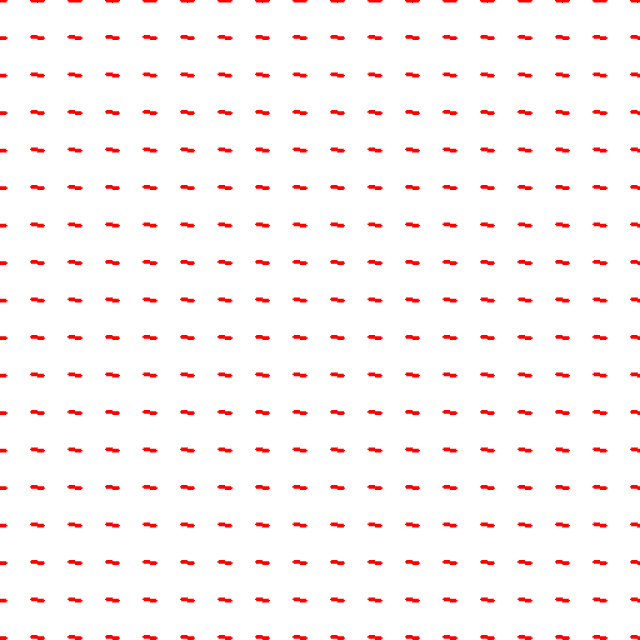
A WebGL 2 fragment shader for this pattern:

```glsl
#version 300 es
precision highp float;

uniform vec2 u_resolution;
out vec4 fragColor;

const vec3 PAPER = vec3(1.0);
const vec3 RED = vec3(1.0, 0.0, 0.0);
const float UNITS = 512.0;       // design units across the canvas
const float PITCH = 30.0;        // spacing of the dashes
const float BODY_LENGTH = 5.0;   // each half, without its tip
const float THICKNESS = 3.0;
const float TIP = 1.0;           // side of the small square tip
const float STEP_OFFSET = 0.5;   // each half's shift off the dash axis

float boxDistance(vec2 p, vec2 center, vec2 halfSize) {
    vec2 d = abs(p - center) - halfSize;
    return length(max(d, 0.0)) + min(max(d.x, d.y), 0.0);
}

float coverage(float dist, float pixel) {
    return clamp(0.5 - dist / pixel, 0.0, 1.0);
}

// Right half of a dash: a bar with a square tip
float halfDash(vec2 p, float pixel) {
    vec2 bodyCenter = vec2(0.5 * BODY_LENGTH, STEP_OFFSET);
    vec2 tipCenter = vec2(BODY_LENGTH + 0.5 * TIP, STEP_OFFSET);
    float body = boxDistance(p, bodyCenter, 0.5 * vec2(BODY_LENGTH, THICKNESS));
    float tip = boxDistance(p, tipCenter, vec2(0.5 * TIP));
    return coverage(body, pixel) + coverage(tip, pixel);
}

void main() {
    // Grid runs down from the upper left corner
    vec2 uv = gl_FragCoord.xy / u_resolution;
    vec2 p = vec2(uv.x, 1.0 - uv.y) * UNITS;
    float pixel = UNITS / min(u_resolution.x, u_resolution.y);

    vec2 cell = floor(p / PITCH + 0.5);
    vec2 local = p - cell * PITCH;

    // Left half is turned half a circle; along the top edge it is level
    float turn = cell.y < 0.5 ? 1.0 : -1.0;
    float ink = halfDash(local, pixel) + halfDash(local * vec2(-1.0, turn), pixel);

    fragColor = vec4(mix(PAPER, RED, clamp(ink, 0.0, 1.0)), 1.0);
}
```
